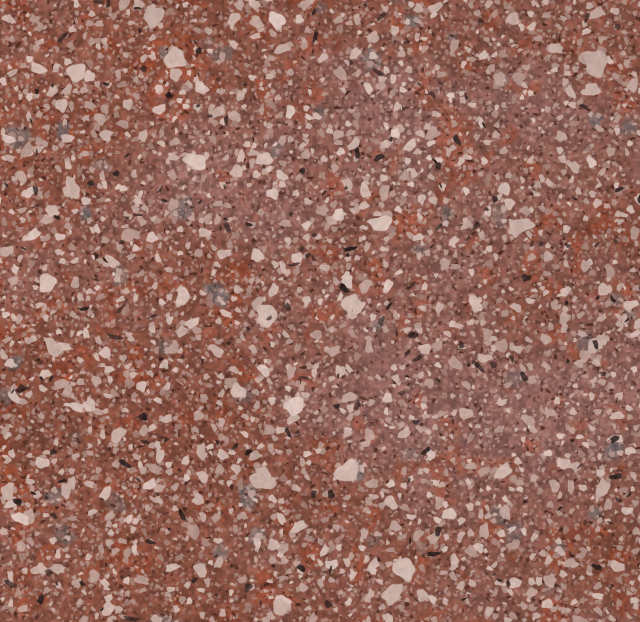
A Shadertoy shader for this texture:

```glsl
vec4 hash4(vec3 p) {
    vec4 q = fract(p.xyzx * vec4(0.1031, 0.1030, 0.0973, 0.1099));
    q += dot(q, q.wzxy + 33.33);
    return fract((q.xxyz + q.yzzw) * q.zywx);
}

float noise(vec2 p) {
    vec2 i = floor(p), f = fract(p);
    f = f * f * (3.0 - 2.0 * f);
    float bottom = mix(hash4(vec3(i, 7.0)).x, hash4(vec3(i + vec2(1, 0), 7.0)).x, f.x);
    float top = mix(hash4(vec3(i + vec2(0, 1), 7.0)).x, hash4(vec3(i + 1.0, 7.0)).x, f.x);
    return mix(bottom, top, f.y);
}

float fbm(vec2 p) {
    float sum = 0.0, weight = 0.5;
    for (int i = 0; i < 4; i++) {
        sum += weight * noise(p);
        p = mat2(1.6, 1.2, -1.2, 1.6) * p + 5.3;
        weight *= 0.5;
    }
    return sum / 0.9375;
}

// Scattered irregular grains: x = coverage, y = random tone
vec2 grains(vec2 p, float freq, float share, vec2 radii, float stretch, float blur, float seed) {
    vec2 g = p * freq, cell = floor(g), result = vec2(0);
    float edge = freq * max(blur, 0.7 / iResolution.y);
    for (int y = -1; y <= 1; y++)
    for (int x = -1; x <= 1; x++) {
        vec2 id = cell + vec2(x, y);
        vec4 place = hash4(vec3(id, seed));
        vec4 form = hash4(vec3(id, seed + 41.0));
        if (place.z > share) continue;
        vec2 q = g - id - 0.1 - 0.8 * place.xy;
        float turn = 3.14159 * form.x;
        q = mat2(cos(turn), -sin(turn), sin(turn), cos(turn)) * q;
        float aspect = mix(1.0, stretch, form.y);
        q *= vec2(1.0 / aspect, aspect);
        // Blend of round and blocky outlines, with uneven corners
        float a = atan(q.y, q.x);
        float blocky = pow(dot(q * q, q * q), 0.25);
        float reach = mix(length(q), blocky, 0.6);
        reach *= 1.0 + 0.11 * sin(3.0 * a + 40.0 * form.z) + 0.06 * sin(5.0 * a + 70.0 * form.w);
        float d = reach - mix(radii.x, radii.y, form.z * form.z);
        float cover = smoothstep(edge, -edge, d);
        if (cover > result.x) result = vec2(cover, form.w);
    }
    return result;
}

void mainImage(out vec4 fragColor, in vec2 fragCoord) {
    vec2 p = fragCoord / iResolution.y + 3.0;
    float broad = fbm(p * vec2(3.0, 4.5));
    float fine = noise(p * 190.0);
    float mottle = fbm(p * 85.0);

    // Red-brown groundmass, drifting to mauve on the right
    float mauve = smoothstep(0.3, 0.8, broad + 0.35 * (p.x - 3.5));
    vec3 ground = mix(vec3(0.50, 0.295, 0.235), vec3(0.505, 0.35, 0.325), mauve);
    vec3 color = ground * (0.68 + 0.42 * mottle + 0.28 * fine);
    float rust = smoothstep(0.55, 0.75, fbm(p * 28.0 + 9.0));
    color = mix(color, color * vec3(1.08, 0.92, 0.82), rust);

    // Soft speckled grey clasts
    vec2 clast = grains(p, 13.0, 0.22, vec2(0.12, 0.27), 1.3, 0.004, 3.0);
    vec3 grey = mix(vec3(0.28, 0.27, 0.28), vec3(0.61, 0.55, 0.54), 0.6 * mottle + 0.4 * fine);
    color = mix(color, grey, clast.x * (0.4 + 0.45 * clast.y));

    // Fine dark specks and pinkish crumbs
    vec2 speck = grains(p, 95.0, 0.30, vec2(0.15, 0.36), 1.7, 0.0013, 11.0);
    color = mix(color, vec3(0.27, 0.15, 0.12), speck.x * (0.4 + 0.5 * speck.y));
    vec2 crumb = grains(p, 125.0, 0.52, vec2(0.22, 0.46), 1.4, 0.0013, 17.0);
    color = mix(color, mix(vec3(0.56, 0.39, 0.35), vec3(0.71, 0.57, 0.53), crumb.y), 0.85 * crumb.x);

    // Pale feldspar grains, from small to large
    vec3 dull = vec3(0.61, 0.47, 0.43), pale = vec3(0.84, 0.75, 0.715);
    float grit = 0.91 + 0.10 * mottle + 0.07 * fine;
    vec2 small = grains(p, 72.0, 0.50, vec2(0.19, 0.43), 1.4, 0.0013, 23.0);
    color = mix(color, mix(dull, pale, small.y) * grit, 0.92 * small.x);
    vec2 medium = grains(p, 38.0, 0.42, vec2(0.17, 0.38), 1.4, 0.0014, 29.0);
    color = mix(color, mix(dull, pale, 0.35 + 0.65 * medium.y) * grit, 0.95 * medium.x);
    vec2 large = grains(p, 15.0, 0.23, vec2(0.13, 0.29), 1.4, 0.0015, 37.0);
    color = mix(color, mix(dull, pale, 0.65 + 0.35 * large.y) * grit, large.x);

    // Black biotite flecks
    vec2 fleck = grains(p, 42.0, 0.13, vec2(0.10, 0.27), 1.9, 0.0014, 53.0);
    vec3 black = mix(vec3(0.12, 0.09, 0.09), vec3(0.25, 0.18, 0.17), fine);
    color = mix(color, black, fleck.x * (0.6 + 0.4 * fleck.y));

    fragColor = vec4(color * (0.96 + 0.12 * broad), 1.0);
}
```
